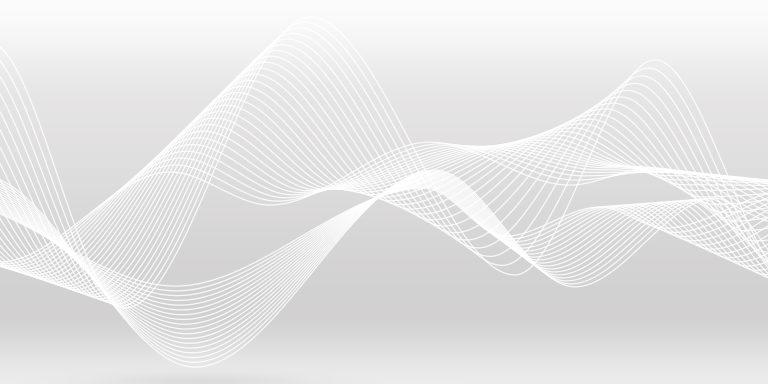
This background is drawn by a WebGL 1 fragment shader. Its source:

```glsl
precision highp float;
// Two ribbons of fine white lines weave over a soft grey studio backdrop.
// Each line eases from crest to trough through a chain of knots, and every
// knot slides along a short arc from the first line of a ribbon to the last.

uniform vec2 u_resolution;

#define VEIL_LINES 26
#define TWIST_LINES 18
#define HALF_WIDTH 0.0016
#define LINE_ALPHA 0.85
#define LINE_COLOUR vec3(1.0)
#define TOP_COLOUR vec3(0.985)
#define UPPER_COLOUR vec3(0.905, 0.9, 0.902)
#define HORIZON_COLOUR vec3(0.822, 0.817, 0.82)
#define FLOOR_COLOUR vec3(0.925, 0.922, 0.923)

// State of one line at a given x: height, slope, and the last knot's x.
struct Line {
  float y;
  float slope;
  float knotX;
};

// Position of a knot for the line at t, bowed sideways by bend.
vec2 slide(vec2 first, vec2 last, vec2 bend, float t) {
  return mix(first, last, t) + bend * 4.0 * t * (1.0 - t);
}

// Ease the line towards its next crest or trough.
void easeTo(inout Line line, vec2 knot, float x) {
  float span = knot.x - line.knotX;
  float u = clamp((x - line.knotX) / span, 0.0, 1.0);
  float rise = knot.y - line.y;
  line.slope += rise * 6.0 * u * (1.0 - u) / span;
  line.y += rise * u * u * (3.0 - 2.0 * u);
  line.knotX = knot.x;
}

Line startAt(vec2 knot) {
  return Line(knot.y, 0.0, knot.x);
}

// Tall open ribbon with high crests.
Line veil(float x, float t) {
  vec2 none = vec2(0.0);
  Line line = startAt(slide(vec2(-0.026, 0.888), vec2(-0.52, 0.48), none, t));
  easeTo(line, slide(vec2(0.326, 0.198), vec2(0.0, 0.318), none, t), x);
  easeTo(line, slide(vec2(0.807, 0.956), vec2(0.443, 0.552), vec2(0.0, 0.013), t), x);
  easeTo(line, slide(vec2(1.341, 0.284), vec2(0.703, 0.466), vec2(-0.046, 0.115), t), x);
  easeTo(line, slide(vec2(1.706, 0.844), vec2(1.12, 0.63), vec2(0.045, -0.084), t), x);
  easeTo(line, slide(vec2(2.083, 0.245), vec2(1.484, 0.518), vec2(-0.039, 0.156), t), x);
  easeTo(line, slide(vec2(2.5, 0.48), vec2(1.693, 0.562), none, t), x);
  easeTo(line, slide(vec2(2.9, 0.3), vec2(2.057, 0.414), none, t), x);
  return line;
}

// Low ribbon that pinches and turns over.
Line twist(float x, float t) {
  vec2 none = vec2(0.0);
  Line line = startAt(slide(vec2(-0.052, 0.544), vec2(-0.156, 0.479), none, t));
  easeTo(line, slide(vec2(0.508, 0.044), vec2(0.456, 0.255), none, t), x);
  easeTo(line, slide(vec2(1.133, 0.557), vec2(1.107, 0.51), none, t), x);
  easeTo(line, slide(vec2(1.497, 0.253), vec2(1.315, 0.385), none, t), x);
  easeTo(line, slide(vec2(1.862, 0.484), vec2(1.563, 0.461), none, t), x);
  easeTo(line, slide(vec2(2.135, 0.219), vec2(1.732, 0.406), none, t), x);
  easeTo(line, slide(vec2(2.5, 0.479), vec2(2.06, 0.505), none, t), x);
  return line;
}

// Smooth coverage from the distance measured across the line.
float stroke(Line line, float y, float pixel) {
  float d = abs(y - line.y) / sqrt(1.0 + line.slope * line.slope);
  return LINE_ALPHA * clamp((HALF_WIDTH - d) / pixel + 0.5, 0.0, 1.0);
}

// Pale top, grey horizon, lighter floor and a faint shadow on it.
vec3 backdrop(vec2 p) {
  vec3 colour = mix(HORIZON_COLOUR, UPPER_COLOUR, smoothstep(0.17, 0.85, p.y));
  colour = mix(colour, TOP_COLOUR, smoothstep(0.72, 1.0, p.y));
  colour = mix(FLOOR_COLOUR, colour, smoothstep(0.0, 0.19, p.y));
  vec2 shadow = (p - vec2(0.52, 0.005)) / vec2(0.26, 0.022);
  return colour - 0.06 * exp(-dot(shadow, shadow));
}

void main() {
  vec2 p = gl_FragCoord.xy / u_resolution * vec2(2.0, 1.0);
  float pixel = 1.0 / u_resolution.y;
  float gap = 1.0;  // share of the backdrop still showing

  for (int i = 0; i < VEIL_LINES; i++) {
    float t = float(i) / float(VEIL_LINES - 1);
    gap *= 1.0 - stroke(veil(p.x, t), p.y, pixel);
  }
  for (int i = 0; i < TWIST_LINES; i++) {
    float t = float(i) / float(TWIST_LINES - 1);
    gap *= 1.0 - stroke(twist(p.x, t), p.y, pixel);
  }

  gl_FragColor = vec4(mix(LINE_COLOUR, backdrop(p), gap), 1.0);
}
```
